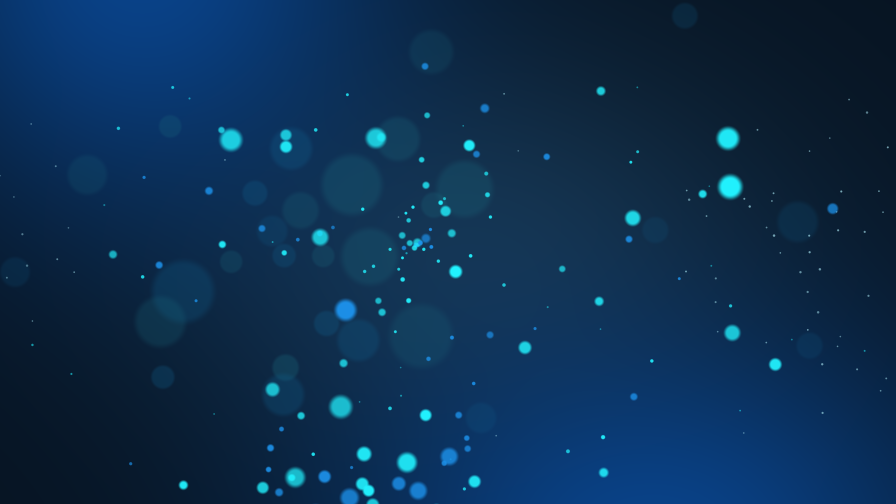
Give the GLSL for this background, as a WebGL 2 fragment shader.

```glsl
#version 300 es
precision highp float;
// Glowing cyan particles and faint bokeh discs drifting over a deep blue gradient.

uniform vec2 u_resolution;
out vec4 fragColor;

const vec3 NIGHT = vec3(0.025, 0.075, 0.13);
const vec3 SLATE = vec3(0.09, 0.21, 0.31);
const vec3 COBALT = vec3(0.035, 0.27, 0.56);
const vec3 CYAN = vec3(0.13, 0.95, 1.0);
const vec3 AZURE = vec3(0.11, 0.57, 0.92);
const vec3 TEAL = vec3(0.10, 0.42, 0.50);
const vec3 STEEL = vec3(0.06, 0.38, 0.56);
const vec3 PALE = vec3(0.62, 0.85, 0.90);

// A group of discs; lengths are in canvas heights.
struct Swarm {
    int count;
    float seed;
    vec2 centre;
    vec2 spread;
    float crowding;   // above 0.5 packs discs towards the centre
    vec2 sizes;       // smallest and largest radius
    float softness;   // edge width as a share of the radius
    float opacity;
};

float hash(float n, float seed) {
    return fract(sin(n * 127.1 + seed * 311.7) * 43758.5453);
}

// Elliptical falloff from 1 at the centre.
float glow(vec2 p, vec2 centre, vec2 radius) {
    vec2 q = (p - centre) / radius;
    return exp(-dot(q, q));
}

float disc(vec2 p, vec2 centre, float radius, float softness) {
    float edge = max(radius * softness, 0.7 / u_resolution.y);
    return 1.0 - smoothstep(radius - edge, radius + edge, length(p - centre));
}

vec3 backdrop(vec2 p) {
    vec3 colour = mix(NIGHT, SLATE, 0.95 * glow(p, vec2(0.95, 0.50), vec2(0.60, 0.42)));
    colour = mix(colour, COBALT, 0.95 * glow(p, vec2(0.28, 1.08), vec2(0.50, 0.50)));
    return mix(colour, COBALT, 0.95 * glow(p, vec2(1.30, -0.08), vec2(0.62, 0.42)));
}

// Blends a swarm over the colour, with discs of two tints.
vec3 addSwarm(vec3 colour, vec2 p, Swarm s, vec3 mainTint, vec3 otherTint) {
    for (int i = 0; i < s.count; i++) {
        float id = float(i) + 1.0;
        float reach = pow((id - hash(id, s.seed)) / float(s.count), s.crowding);
        float angle = id * 2.39996 + 1.6 * hash(id, s.seed + 1.0);
        vec2 centre = s.centre + s.spread * reach * vec2(cos(angle), sin(angle));

        float scale = hash(id, s.seed + 2.0);
        float radius = mix(s.sizes.x, s.sizes.y, scale * scale);
        vec3 tint = mix(mainTint, otherTint, step(0.68, hash(id, s.seed + 3.0)));
        float alpha = s.opacity * mix(0.7, 1.0, hash(id, s.seed + 4.0));
        colour = mix(colour, tint, alpha * disc(p, centre, radius, s.softness));
    }
    return colour;
}

void main() {
    vec2 p = gl_FragCoord.xy / u_resolution.y;
    vec3 colour = backdrop(p);

    // Out-of-focus discs
    Swarm bokeh = Swarm(20, 3.0, vec2(0.58, 0.50), vec2(0.42, 0.33), 0.7, vec2(0.022, 0.064), 0.16, 0.30);
    Swarm strayBokeh = Swarm(9, 11.0, vec2(0.90, 0.55), vec2(0.92, 0.55), 0.4, vec2(0.025, 0.048), 0.16, 0.20);
    colour = addSwarm(colour, p, bokeh, TEAL, STEEL);
    colour = addSwarm(colour, p, strayBokeh, STEEL, TEAL);

    // Distant pale specks
    Swarm rightSpecks = Swarm(46, 21.0, vec2(1.62, 0.50), vec2(0.30, 0.32), 0.7, vec2(0.0014, 0.0024), 0.5, 0.75);
    Swarm leftSpecks = Swarm(12, 31.0, vec2(0.05, 0.53), vec2(0.12, 0.25), 0.6, vec2(0.0014, 0.0022), 0.5, 0.6);
    Swarm wideSpecks = Swarm(28, 41.0, vec2(0.90, 0.45), vec2(0.90, 0.50), 0.5, vec2(0.0014, 0.0024), 0.5, 0.6);
    colour = addSwarm(colour, p, rightSpecks, PALE, PALE);
    colour = addSwarm(colour, p, leftSpecks, PALE, PALE);
    colour = addSwarm(colour, p, wideSpecks, CYAN, PALE);

    // Small particles bursting from the middle and along the bottom
    Swarm burst = Swarm(82, 53.0, vec2(0.826, 0.514), vec2(0.66, 0.52), 1.4, vec2(0.0028, 0.0085), 0.4, 0.95);
    Swarm lowSparks = Swarm(14, 61.0, vec2(0.75, 0.08), vec2(0.50, 0.09), 0.6, vec2(0.003, 0.009), 0.4, 0.95);
    colour = addSwarm(colour, p, burst, CYAN, AZURE);
    colour = addSwarm(colour, p, lowSparks, CYAN, AZURE);

    // Large near particles
    Swarm lowLights = Swarm(13, 71.0, vec2(0.72, 0.04), vec2(0.28, 0.07), 0.7, vec2(0.011, 0.021), 0.3, 1.0);
    Swarm nearLights = Swarm(21, 83.0, vec2(0.97, 0.43), vec2(0.74, 0.46), 0.5, vec2(0.010, 0.023), 0.3, 1.0);
    colour = addSwarm(colour, p, lowLights, CYAN, AZURE);
    colour = addSwarm(colour, p, nearLights, CYAN, AZURE);

    fragColor = vec4(colour, 1.0);
}
```
